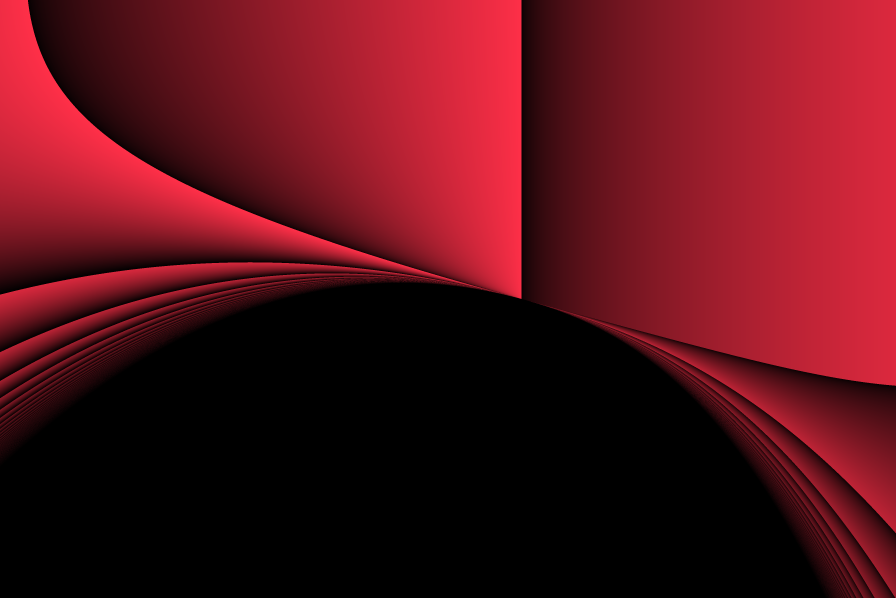
A WebGL 1 fragment shader for this background:

```glsl
precision highp float;
// Crimson shaded folds fanning out of one pivot above a black dome.

uniform vec2 u_resolution;

#define PIVOT vec2(0.582, 0.5)
#define CRIMSON vec3(1.0, 0.185, 0.282)
#define PIVOT_SLOPE 0.27
#define DOME_CURVE 0.68
#define DOME_SKEW 1.43
#define LEFT_SPREAD 0.76
#define LEFT_BEND 1.72
#define RIGHT_SPREAD 1.6
#define FOLD_FADE 0.18
#define SAMPLES 4

// Folds grow dimmer as they crowd towards the dome.
float foldStrength(float index) {
    return 1.0 / (1.0 + FOLD_FADE * max(index - 1.0, 0.0));
}

// Left of the pivot: each fold is bright on top and dark at its lower edge.
float leftShade(float t, float y, float height) {
    float lift = max(y, 0.0);
    float fold = LEFT_SPREAD * t * t * (1.0 + LEFT_BEND * lift * lift) / height;
    if (fold < 1.0) return sqrt(1.0 - pow(fold, 0.4));
    return foldStrength(floor(fold)) * (1.0 - fract(fold));
}

// Right of the pivot: a sideways gradient above, folds lit from below under it.
float rightShade(float x, float height) {
    float x2 = x * x;
    float firstEdge = x2 * (DOME_CURVE + x * (DOME_SKEW + 0.25 * x2));
    float closeness = firstEdge / height;
    if (closeness < 1.0) return min(1.09 * sqrt(x), 1.0);
    float fold = 1.0 + RIGHT_SPREAD * (closeness - 1.0);
    return 0.75 * foldStrength(floor(fold)) * sqrt(fract(fold));
}

// Brightness at a point measured from the pivot, in canvas heights.
float shade(vec2 p) {
    float right = max(p.x, 0.0);
    float dome = -p.x * (PIVOT_SLOPE + DOME_CURVE * p.x)
               - DOME_SKEW * right * right * right;
    float height = p.y - dome;
    if (height <= 0.0001) return 0.0;
    return p.x < 0.0 ? leftShade(-p.x, p.y, height) : rightShade(p.x, height);
}

void main() {
    // Average a grid of samples to smooth every edge.
    float light = 0.0;
    for (int j = 0; j < SAMPLES; j++) {
        for (int i = 0; i < SAMPLES; i++) {
            vec2 offset = (vec2(float(i), float(j)) + 0.5) / float(SAMPLES) - 0.5;
            vec2 point = gl_FragCoord.xy + offset - PIVOT * u_resolution;
            light += shade(point / u_resolution.y);
        }
    }
    light /= float(SAMPLES * SAMPLES);
    gl_FragColor = vec4(CRIMSON * light, 1.0);
}
```
